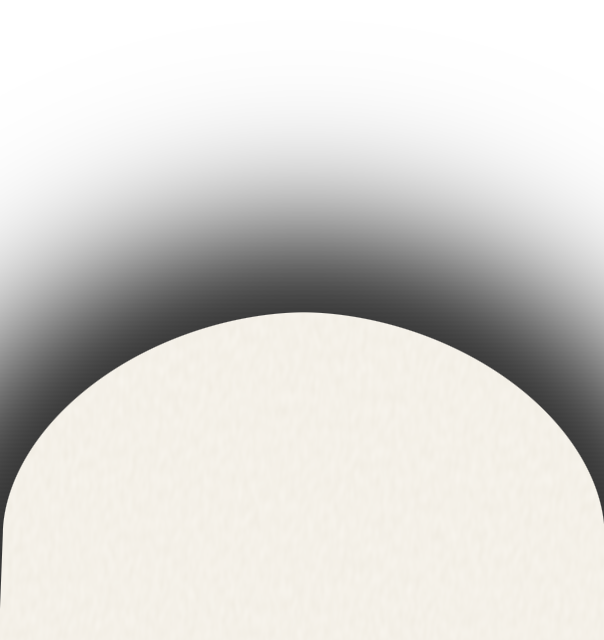
This background is drawn by a Shadertoy shader. Its source:

```glsl
vec2 hashGradient(vec2 cell) {
    vec2 h = vec2(dot(cell, vec2(127.1, 311.7)), dot(cell, vec2(269.5, 183.3)));
    return 2.0 * fract(sin(h) * 43758.5) - 1.0;
}

float gradientNoise(vec2 p) {
    vec2 cell = floor(p), f = fract(p);
    vec2 blend = f * f * (3.0 - 2.0 * f);
    float a = dot(hashGradient(cell), f);
    float b = dot(hashGradient(cell + vec2(1, 0)), f - vec2(1, 0));
    float c = dot(hashGradient(cell + vec2(0, 1)), f - vec2(0, 1));
    float d = dot(hashGradient(cell + vec2(1, 1)), f - vec2(1, 1));
    return mix(mix(a, b, blend.x), mix(c, d, blend.x), blend.y);
}

// Superellipse arch whose legs flare slightly; negative inside
float archField(vec2 p) {
    float halfWidth = 0.470 + 0.038 * max(0.167 - p.y, 0.0);
    vec2 q = vec2(abs(p.x) / halfWidth, max(p.y - 0.167, 0.0) / 0.345);
    return pow(q.x, 1.85) + pow(q.y, 1.85) - 1.0;
}

// Dark halo fading outward to white
vec3 haloColor(vec2 p) {
    float r = length(p - vec2(0.0, -0.035));
    float falloff = max(r - 0.515, 0.0) / 0.2;
    float shade = 0.78 * exp(-falloff * falloff);
    float banding = 0.006 * shade * sin(p.y * 920.0);
    return vec3(1.0 - shade + banding);
}

// Cream paper with upright fibres
vec3 paperColor(vec2 p) {
    vec2 slanted = vec2(p.x - 0.15 * p.y, p.y);
    float fibre = gradientNoise(slanted * vec2(100.0, 46.0));
    fibre += 0.6 * gradientNoise(p * vec2(160.0, 60.0) + 17.0);
    return vec3(0.957, 0.942, 0.910) + fibre * vec3(0.016, 0.018, 0.024);
}

void mainImage(out vec4 fragColor, in vec2 fragCoord) {
    vec2 p = (fragCoord - vec2(0.5 * iResolution.x, 0.0)) / iResolution.y;
    p.x -= 0.0026;

    float field = archField(p);
    float inside = clamp(0.5 - field / max(fwidth(field), 1e-5), 0.0, 1.0);
    fragColor = vec4(mix(haloColor(p), paperColor(p), inside), 1.0);
}
```
